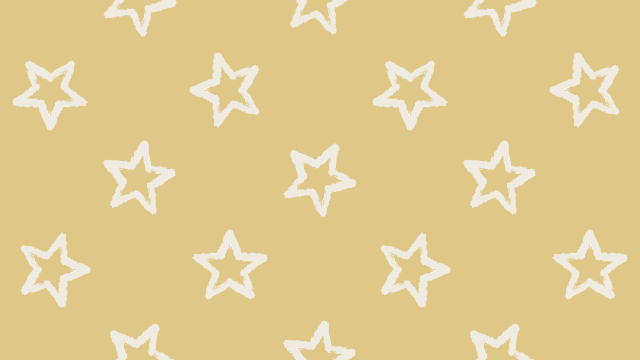
Reproduce this pattern procedurally as a WebGL 2 fragment shader.

```glsl
#version 300 es
precision highp float;

uniform vec2 u_resolution;
out vec4 fragColor;

#define SAND vec3(0.87, 0.78, 0.53)
#define CHALK vec3(0.94, 0.92, 0.88)
#define TILES 2.0                            // star columns per canvas height
#define TIP_RADIUS 0.095
#define NOTCH_RADIUS 0.042
#define STROKE 0.0100                        // half width of the brush line
#define ROUGHNESS 0.0065
#define DRYNESS 0.8
#define PIVOT_SHIFT 0.006
#define TURNS_A vec4(135.0, 153.0, 153.0, 135.0)
#define TURNS_B vec4(270.0, 180.0, 0.0, 90.0)

const float PI = 3.14159265;

float hash(vec2 p) {
    return fract(sin(dot(p, vec2(127.1, 311.7))) * 43758.5453);
}

float noise(vec2 p) {
    vec2 i = floor(p), f = fract(p);
    f = f * f * (3.0 - 2.0 * f);
    return mix(mix(hash(i), hash(i + vec2(1, 0)), f.x),
               mix(hash(i + vec2(0, 1)), hash(i + vec2(1, 1)), f.x), f.y);
}

// Star corner, alternating tip and notch, placed slightly by hand
vec2 starCorner(float i) {
    i = mod(i, 10.0);
    float radius = mod(i, 2.0) < 0.5 ? TIP_RADIUS : NOTCH_RADIUS;
    radius += 0.004 * (hash(vec2(i, 3.0)) - 0.5);
    float angle = PI / 5.0 * i + 0.07 * (hash(vec2(i, 8.0)) - 0.5);
    return radius * vec2(cos(angle), sin(angle));
}

// Coverage of one dry brush stroke from a to b
float brushStroke(vec2 p, vec2 a, vec2 b, float seed, float pixel) {
    vec2 edge = b - a, rel = p - a;
    float len = length(edge);
    float along = dot(rel, edge) / len;
    float across = (edge.x * rel.y - edge.y * rel.x) / len;
    float dist = length(vec2(along - clamp(along, 0.0, len), across));

    // Ragged outline: broad wobble, fine crumbs and bristle streaks
    float bristles = noise(vec2(along * 110.0, across * 430.0) + seed * 17.3);
    float wobble = noise(p * 95.0 + 40.0) - 0.5;
    float crumbs = noise(p * 290.0 + 9.0) - 0.5;
    float width = STROKE * (0.92 + 0.25 * hash(vec2(seed, 5.0)));
    float outline = dist - width
        + ROUGHNESS * (0.5 * wobble + 0.5 * crumbs + 0.5 * (bristles - 0.5));
    float ink = 1.0 - smoothstep(-pixel, pixel, outline);

    // Paint runs thin in patches towards the inner side
    float patchy = smoothstep(0.45, 0.75, noise(p * 38.0 + 21.0));
    float thin = patchy * smoothstep(0.0, 0.8 * STROKE, across);
    return ink * (1.0 - DRYNESS * thin * smoothstep(0.45, 0.65, bristles));
}

float paintedStar(vec2 p, float pixel) {
    if (length(p) > TIP_RADIUS + 3.0 * STROKE) return 0.0;
    float ink = 0.0;
    for (float i = 0.0; i < 10.0; i++) {
        ink = max(ink, brushStroke(p, starCorner(i), starCorner(i + 1.0), i, pixel));
    }
    return ink;
}

// Square grid of stars whose turns repeat every two cells
float starGrid(vec2 p, vec2 offset, vec4 turns, float pixel) {
    vec2 q = p * TILES - offset;
    vec2 cell = floor(q + 0.5);
    vec2 parity = mod(cell, 2.0);
    vec2 pairTurns = parity.y < 0.5 ? turns.xy : turns.zw;
    float angle = radians(parity.x < 0.5 ? pairTurns.x : pairTurns.y);
    float c = cos(angle), s = sin(angle);
    vec2 local = mat2(c, -s, s, c) * ((q - cell) / TILES);
    return paintedStar(local - vec2(PIVOT_SHIFT, 0.0), pixel);
}

void main() {
    float pixel = 0.75 / u_resolution.y;
    vec2 p = (gl_FragCoord.xy - 0.5 * u_resolution) / u_resolution.y;

    // Two interleaved grids make the staggered rows
    float ink = max(starGrid(p, vec2(0.0), TURNS_A, pixel),
                    starGrid(p, vec2(0.5), TURNS_B, pixel));
    fragColor = vec4(mix(SAND, CHALK, ink), 1.0);
}
```
